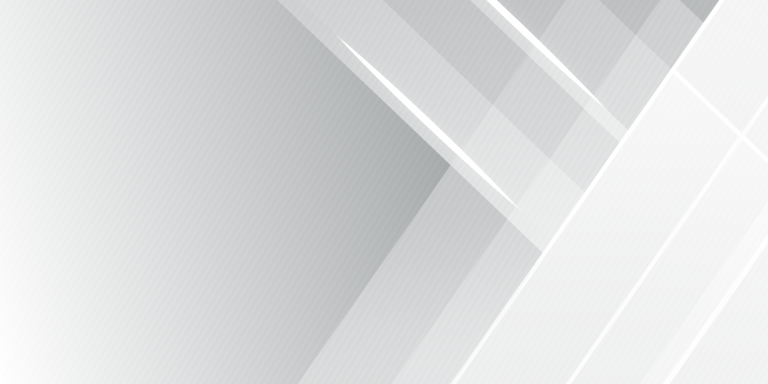
Write a WebGL 1 fragment shader that draws this background.

```glsl
precision highp float;
uniform vec2 u_resolution;

// Horizontal run per unit of height for the two edge directions
const float RISE_RUN = 0.70;
const float FALL_RUN = 1.05;

// Rising edges, as the x where each meets the bottom
const float SHADE_EDGE = 0.775;
const float VEIL_EDGE = 1.02;
const float PANEL_EDGE = 1.18;
const float SEAM_INNER = 1.48;
const float BAND_EDGE = 1.667;
const float SEAM_OUTER = 1.735;

// Falling edges, measured the same way
const float SHEET_1 = 1.772;
const float SHEET_2 = 2.047;
const float SHEET_3 = 2.274;
const float SHEET_4 = 2.33;
const float SHEET_5 = 2.61;
const float SHEET_6 = 2.82;
const float GLINT_1 = 1.83;

const float SEAM_WIDTH = 0.007;
const float GLINT_WIDTH = 0.014;
const float HATCH_PERIOD = 0.0185;
const float HATCH_RUN = 0.62;
const float HATCH_DEPTH = 0.007;
const vec3 COOL_TINT = vec3(0.035, 0.0, -0.015);

float pixel;

// Smooth step of one pixel or so at d = 0
float side(float d) {
  return smoothstep(-pixel, pixel, d);
}

float seam(float d, float halfWidth) {
  return 1.0 - smoothstep(halfWidth - pixel, halfWidth + pixel, abs(d));
}

// Streak that narrows to points at both ends, with a faint halo
float glint(float d, float along, float middle, float reach) {
  float q = (along - middle) / reach;
  float taper = max(1.0 - q * q, 0.0);
  float core = seam(d, GLINT_WIDTH * taper) * smoothstep(0.0, 0.35, taper);
  float halo = 0.3 * taper * exp(-abs(d) / 0.018);
  return max(core, halo);
}

// Backdrop, darkest near the point where the sheets meet
float backdrop(vec2 p) {
  float t = 1.17 - p.x + 0.25 * (0.57 - p.y);
  return min(0.67 + 0.25 * t, 1.0);
}

// Stacked falling sheets, paler toward the bottom
float sheets(float fall, float y) {
  float tone = 0.815;
  tone = mix(tone, 0.825, side(fall - GLINT_1));
  tone = mix(tone, 0.775, side(fall - SHEET_2));
  tone = mix(tone, 0.85, side(fall - SHEET_3));
  tone = mix(tone, 0.765, side(fall - SHEET_4));
  tone = mix(tone, 0.70, side(fall - SHEET_5));
  tone = mix(tone, 0.57, side(fall - SHEET_6));
  return tone + 0.1 * (1.0 - y);
}

// Pale panel on the right with its seams
float panel(float rise, float fall, float y) {
  float tone = mix(0.935, 0.972, smoothstep(0.0, 0.9, y));
  tone += 0.008 * side(rise - SEAM_INNER);
  tone += 0.018 * side(rise - BAND_EDGE);
  tone -= 0.012 * side(rise - SEAM_OUTER);
  tone -= 0.012 * side(fall - SHEET_5);
  float line = 0.8 * seam(rise - SEAM_INNER, SEAM_WIDTH);
  line = max(line, 0.85 * seam(rise - SEAM_OUTER, SEAM_WIDTH * 1.3));
  line = max(line, 0.9 * seam(fall - SHEET_5, SEAM_WIDTH * 1.2));
  return mix(tone, 1.0, line);
}

void main() {
  vec2 p = gl_FragCoord.xy / u_resolution.y;
  pixel = 1.0 / u_resolution.y;
  float rise = p.x - RISE_RUN * p.y;
  float fall = p.x + FALL_RUN * p.y;

  // Backdrop, the shaded strip below and the sheets above
  float strip = mix(0.86, 0.785, smoothstep(0.0, 0.55, p.y));
  float tone = mix(backdrop(p), strip, side(rise - SHADE_EDGE));
  float sheet = sheets(fall, p.y);
  sheet = mix(sheet, 1.0, 0.18 * side(rise - SHADE_EDGE));
  tone = mix(tone, sheet, side(fall - SHEET_1));
  tone = mix(tone, 1.0, 0.24 * side(rise - VEIL_EDGE));

  // Streaks of light along two sheets
  tone = mix(tone, 1.0, glint(fall - GLINT_1, p.y, 0.68, 0.24));
  tone = mix(tone, 1.0, glint(fall - SHEET_4, p.y, 0.95, 0.25));

  // Panel and its lit rim
  tone = mix(tone, panel(rise, fall, p.y), side(rise - PANEL_EDGE));
  float rim = seam(rise - PANEL_EDGE, SEAM_WIDTH);
  tone = mix(tone, 1.0, rim * mix(0.75, 1.0, smoothstep(0.1, 0.6, p.y)));

  // Fine slanted hatching, weaker on the pale areas
  float hatch = sin(6.28318 * (p.x - HATCH_RUN * p.y) / HATCH_PERIOD);
  tone += HATCH_DEPTH * hatch * mix(1.0, 0.35, smoothstep(0.85, 1.0, tone));

  gl_FragColor = vec4(vec3(tone) - (1.0 - tone) * COOL_TINT, 1.0);
}
```
